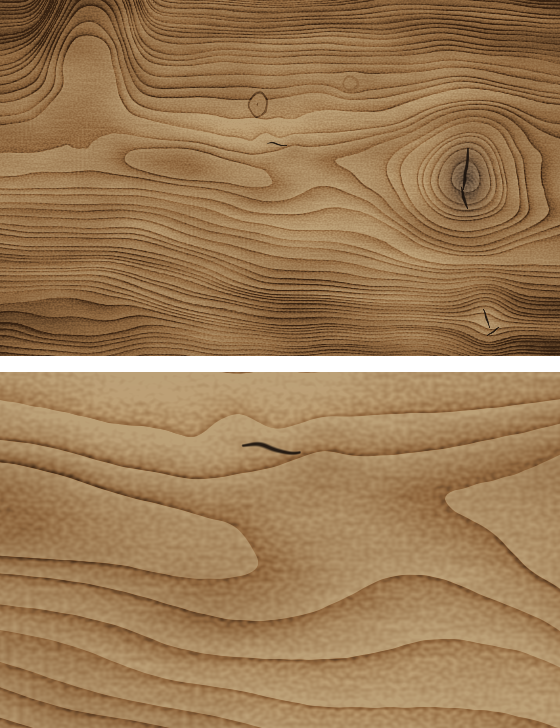
Top: the whole. Bottom: its middle third, enlarged.
Reproduce this texture procedurally as a Shadertoy shader.

```glsl
// Flat-sawn pine board: growth rings are the contour lines of a height field
// that is a valley along the pith, bent by a tongue, a large knot and small knots.
// Each ring darkens at its edge and fades out; stains, grain and cracks lie on top.

#define RING_COUNT 88.0
#define PITH_HEIGHT 0.54
#define KNOT_CENTER vec2(1.31, 0.50)
#define SMALL_KNOT vec2(1.37, 0.10)
#define EYE_KNOT vec2(0.985, 0.765)
#define PLUG_CENTER vec2(0.725, 0.705)
#define LINE_WIDTH 0.0036
#define LATE_WOOD 0.38
#define GRAIN_AMOUNT 0.27
#define DARK_WOOD vec3(0.27, 0.18, 0.10)
#define MID_WOOD vec3(0.55, 0.40, 0.245)
#define LIGHT_WOOD vec3(0.72, 0.61, 0.45)

vec2 gradient(vec2 cell) {
    float angle = 6.2832 * fract(sin(dot(cell, vec2(127.1, 311.7))) * 43758.5);
    return vec2(cos(angle), sin(angle));
}

float noise(vec2 p) {
    vec2 i = floor(p), f = p - i;
    vec2 u = f * f * f * (f * (f * 6.0 - 15.0) + 10.0);
    vec2 e = vec2(0.0, 1.0);
    float low = mix(dot(gradient(i), f), dot(gradient(i + e.yx), f - e.yx), u.x);
    float high = mix(dot(gradient(i + e), f - e), dot(gradient(i + 1.0), f - 1.0), u.x);
    return mix(low, high, u.y);
}

float fbm(vec2 p) {
    float sum = 0.0, amp = 1.0;
    for (int i = 0; i < 4; i++) {
        sum += amp * noise(p);
        p = p * 2.03 + 17.3;
        amp *= 0.5;
    }
    return sum;
}

// Soft elliptic spot of the given radii
float spot(vec2 p, vec2 center, vec2 radii) {
    vec2 d = (p - center) / radii;
    return exp(-dot(d, d));
}

// Tapered crack from a to b
float crack(vec2 p, vec2 a, vec2 b, float width) {
    vec2 ab = b - a;
    float t = clamp(dot(p - a, ab) / dot(ab, ab), 0.0, 1.0);
    float w = width * (0.3 + 2.8 * t * (1.0 - t));
    return 1.0 - smoothstep(0.4 * w, w + 0.0015, length(p - a - ab * t));
}

// Ring number, growing outward from the pith
float ringHeight(vec2 p) {
    // Small knots spread the lines around them
    p.y -= 0.8 * (p.y - SMALL_KNOT.y) * spot(p, SMALL_KNOT, vec2(0.07, 0.09));
    p.y -= 0.8 * (p.y - EYE_KNOT.y) * spot(p, EYE_KNOT, vec2(0.035, 0.03));
    float v = p.y - PITH_HEIGHT;
    v += 0.14 * (p.x - 0.75) * (1.0 - smoothstep(0.35, 0.62, p.y)) * smoothstep(-0.1, 0.3, p.y);
    // Broad rounded tongue, leaning right as it rises
    float across = p.x - 0.25 - 0.12 * (p.y - 0.9) + 0.03 * noise(p * 6.0);
    v -= 0.25 * exp(-pow(abs(across) / 0.125, 2.6)) * smoothstep(0.5, 0.95, p.y);
    v -= 0.05 * spot(p, vec2(0.35, 0.22), vec2(0.30, 0.15));
    v += 0.05 * noise(p * vec2(2.3, 3.0) + 4.7) + 0.014 * noise(p * vec2(6.0, 9.0));
    float h = RING_COUNT * v * v;
    // Long slanted island in the flat middle, with a ragged patch below the plug
    vec2 slanted = vec2(p.x, p.y + 0.28 * (p.x - 0.58));
    h -= 1.5 * spot(slanted, vec2(0.58, 0.52), vec2(0.28, 0.075));
    h += 1.1 * noise(p * vec2(2.4, 6.5) + 8.2) + 0.3 * noise(p * vec2(7.0, 13.0));
    h += 1.2 * noise(p * vec2(15.0, 10.0)) * spot(p, vec2(0.77, 0.62), vec2(0.08, 0.07));
    // Knot rings, slightly out of round
    vec2 k = p + 0.03 * vec2(noise(p * 4.0 + 2.0), noise(p * 4.0 + 12.0));
    h -= 6.0 * spot(k, KNOT_CENTER, vec2(0.125, 0.16));
    h -= 2.8 * spot(k, KNOT_CENTER, vec2(0.21, 0.25));
    // Good and poor years
    h += 0.9 * noise(vec2(0.7 * p.x, 0.6 * h));
    return h + 0.02 * noise(p * 55.0);
}

void mainImage(out vec4 fragColor, in vec2 fragCoord) {
    vec2 p = fragCoord / iResolution.y;
    vec2 edge = 2.0 * fragCoord / iResolution.xy - 1.0;

    // Growth rings: bright rim, thin dark line, fading late wood
    float h = ringHeight(p);
    float f = fract(h);
    float footprint = clamp(fwidth(h), 0.0001, 0.9);
    float slope = footprint * iResolution.y;
    float join = smoothstep(1.0 - footprint, 1.0, f);
    float late = mix(exp(-2.6 * f), 1.0, join);
    float line = max(1.0 - smoothstep(0.0, LINE_WIDTH, f / slope), join);
    float rim = (1.0 - smoothstep(0.0, 0.012, (1.0 - f) / slope)) * (1.0 - join);
    float lineStrength = max(0.0, 0.17 + 0.40 * noise(p * vec2(4.0, 13.0) + 3.1));
    float ringDepth = LATE_WOOD * (0.95 + 0.9 * noise(p * vec2(3.0, 9.0) + 31.0));
    float tone = 0.85 - ringDepth * late - lineStrength * line + 0.05 * rim;

    // Fine pores, fibre streaks, broad stains and shaded borders
    float pores = noise(p * vec2(170.0, 230.0));
    tone += GRAIN_AMOUNT * pores * (0.6 + 0.6 * late);
    tone += 0.10 * noise(p * vec2(14.0, 180.0));
    tone += 0.22 * fbm(p * vec2(2.2, 5.0) + 21.0);
    tone += 0.30 * noise(vec2(1.6 * p.x, 0.3 * h) + 5.0);
    vec2 e2 = edge * edge;
    tone += 0.03 - 0.10 * e2.x - 0.25 * e2.y - 0.22 * e2.x * e2.x * e2.y;

    // Large knot: dark heart with tight rings
    vec2 wobble = 0.008 * vec2(noise(p * 28.0), noise(p * 28.0 + 9.0));
    vec2 q = p + wobble;
    vec2 heart = (q - KNOT_CENTER + vec2(0.0, 0.03)) / vec2(0.8, 1.0);
    float core = spot(q, KNOT_CENTER - vec2(0.0, 0.005), vec2(0.055, 0.085));
    tone -= core * (0.42 + 0.08 * sin(length(heart) * 520.0));

    // Plug outline, eye and pale lower knot
    float plug = length((q - PLUG_CENTER) / vec2(0.026, 0.033));
    tone = mix(tone, 0.72 + 0.2 * pores, 1.0 - smoothstep(0.9, 1.0, plug));
    tone -= 0.5 * (1.0 - smoothstep(0.04, 0.14, abs(plug - 1.0)));
    tone -= 0.5 * (1.0 - smoothstep(0.05, 0.15, plug));
    float eye = length((q - EYE_KNOT) / vec2(0.020, 0.022));
    tone -= 0.2 * (1.0 - smoothstep(0.05, 0.22, abs(eye - 0.9)));
    tone += 0.20 * spot(p, SMALL_KNOT, vec2(0.045, 0.055));

    // Wood colours, slightly redder in the late wood
    vec3 color = mix(DARK_WOOD, MID_WOOD, clamp(2.0 * tone, -0.2, 1.0));
    color = mix(color, LIGHT_WOOD, clamp(2.0 * tone - 1.0, 0.0, 1.1));
    color *= 1.0 + vec3(0.02, -0.015, -0.06) * late;
    color = mix(color, vec3(dot(color, vec3(0.33))), 0.4 * core);

    // Cracks
    float gap = crack(q, KNOT_CENTER + vec2(0.004, 0.08), KNOT_CENTER + vec2(-0.008, -0.03), 0.006);
    gap = max(gap, crack(q, KNOT_CENTER + vec2(-0.014, -0.025), KNOT_CENTER + vec2(0.004, -0.085), 0.004));
    gap = max(gap, crack(q, SMALL_KNOT + vec2(-0.014, 0.03), SMALL_KNOT + vec2(0.006, -0.02), 0.002));
    gap = max(gap, crack(q, SMALL_KNOT + vec2(0.032, -0.018), SMALL_KNOT + vec2(0.0, -0.045), 0.002));
    gap = max(gap, crack(q, vec2(0.75, 0.597), vec2(0.80, 0.594), 0.0012));
    color = mix(color, vec3(0.09, 0.06, 0.04), 0.9 * gap);

    fragColor = vec4(clamp(color, 0.0, 1.0), 1.0);
}
```
